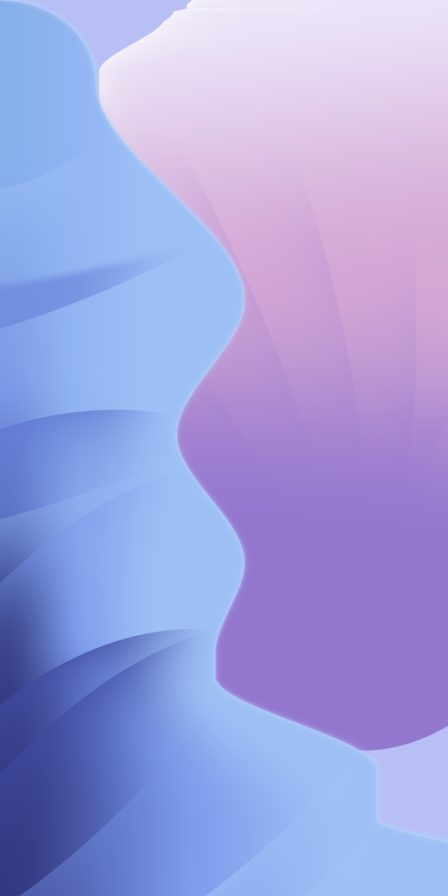
A Shadertoy shader for this background:

```glsl
const vec3 BACKDROP = vec3(0.72, 0.75, 0.96);
const vec3 SKY = vec3(0.615, 0.75, 0.96);
const vec3 AZURE = vec3(0.47, 0.59, 0.92);
const vec3 NAVY = vec3(0.19, 0.21, 0.49);
const vec3 INDIGO = vec3(0.25, 0.29, 0.63);
const vec3 FROST = vec3(0.70, 0.83, 0.99);
const vec3 PEARL = vec3(0.93, 0.915, 0.985);
const vec3 ROSE = vec3(0.83, 0.655, 0.835);
const vec3 VIOLET = vec3(0.575, 0.465, 0.81);

// Wavy border of the blue petals: x for a given depth y
float waveEdge(float y) {
    float top = 1.0 - clamp(y / 0.182, 0.0, 1.0);
    float x = 0.214 * sqrt(max(1.0 - top * top, 0.0));
    x += 0.331 * smoothstep(0.182, 0.669, y);
    x -= 0.151 * smoothstep(0.669, 0.971, y);
    x += 0.151 * smoothstep(0.971, 1.255, y);
    x -= 0.065 * smoothstep(1.255, 1.458, y);
    x += 0.362 * smoothstep(1.510, 1.719, y);
    return x + 0.234 * smoothstep(1.828, 1.911, y);
}

// Upper left border of the rosy petal
float roseEdge(float y) {
    float x = 0.427 - 0.148 * smoothstep(0.036, 0.161, y);
    x -= 0.018 * smoothstep(0.026, 0.052, y);
    x -= 0.030 * smoothstep(0.018, 0.027, y);
    return x - 0.010 * smoothstep(0.0, 0.012, y);
}

// Approximate distance to a border x = edge(y), from its local slope
float edgeDistance(float x, float edge, float nextEdge, float stepSize) {
    float slope = (nextEdge - edge) / stepSize;
    return (x - edge) / sqrt(1.0 + slope * slope);
}

// Parabola through (0, a), (span / 2, b) and (span, c)
float arc(float x, float a, float b, float c, float span) {
    float t = x / span;
    return a + t * (4.0 * b - 3.0 * a - c) + t * t * (2.0 * a + 2.0 * c - 4.0 * b);
}

// One-sided shade: sharp at d = 0, fading over reach
float crease(float d, float reach, float px) {
    return smoothstep(-px, px, d) * exp(-max(d, 0.0) / reach);
}

// Crease of a blue petal, dissolving towards the end of its span
vec3 fold(vec3 color, vec3 tint, vec2 p, vec3 heights, float span, float reach, float strength, float px) {
    float d = p.y - arc(p.x, heights.x, heights.y, heights.z, span);
    float fade = 1.0 - smoothstep(0.45 * span, 1.03 * span, p.x);
    return mix(color, tint, strength * fade * crease(d, reach, px));
}

vec3 bluePetals(vec2 p, float px) {
    // Base: dark at the lower left, light by the border
    vec3 deep = mix(vec3(0.53, 0.69, 0.92), vec3(0.49, 0.61, 0.91), smoothstep(0.3, 0.85, p.y));
    deep = mix(deep, vec3(0.37, 0.47, 0.79), smoothstep(0.8, 1.1, p.y));
    deep = mix(deep, NAVY, smoothstep(1.08, 1.42, p.y));
    vec3 middle = mix(vec3(0.57, 0.71, 0.95), AZURE, smoothstep(0.8, 1.7, p.y));
    float span = mix(0.36, 0.8, smoothstep(1.4, 1.85, p.y));
    vec3 color = mix(deep, middle, smoothstep(0.0, 0.55 * span, p.x));
    color = mix(color, SKY, smoothstep(0.4 * span, span, p.x));

    // Folds from top to bottom
    color = fold(color, SKY, p, vec3(0.422, 0.378, 0.294), 0.247, 0.15, 0.45, px);
    float bandTop = arc(p.x, 0.638, 0.594, 0.529, 0.47);
    float bandEnd = arc(p.x, 0.734, 0.648, 0.534, 0.47);
    float band = smoothstep(-0.015, 0.015, p.y - bandTop) * smoothstep(-px, px, bandEnd - p.y);
    color = mix(color, vec3(0.43, 0.55, 0.87), 0.85 * band * (1.0 - smoothstep(0.1, 0.45, p.x)));
    color = fold(color, vec3(0.36, 0.46, 0.81), p, vec3(0.958, 0.917, 0.927), 0.396, 0.12, 0.7, px);
    color = fold(color, SKY, p, vec3(1.159, 1.094, 1.010), 0.42, 0.12, 0.3, px);
    color = fold(color, AZURE, p, vec3(1.302, 1.138, 1.047), 0.417, 0.14, 0.35, px);
    color = fold(color, INDIGO, p, vec3(1.573, 1.438, 1.406), 0.479, 0.13, 0.75, px);
    color = fold(color, INDIGO, p, vec3(1.729, 1.523, 1.409), 0.469, 0.16, 0.6, px);
    color = fold(color, AZURE, p, vec3(2.030, 1.830, 1.557), 0.495, 0.25, 0.4, px);
    color = fold(color, FROST, p, vec3(2.245, 2.040, 1.680), 0.807, 0.10, 0.5, px);
    return fold(color, FROST, p, vec3(2.420, 2.210, 1.836), 0.846, 0.09, 0.5, px);
}

// Faint vein x = arc(y) starting at depth top
float vein(vec2 p, float top, vec3 xs, float span, float px) {
    float y = p.y - top;
    float fade = smoothstep(0.0, 0.3 * span, y) * (1.0 - smoothstep(0.6 * span, span, y));
    return fade * crease(arc(y, xs.x, xs.y, xs.z, span) - p.x, 0.09, px);
}

vec3 rosePetal(vec2 p, float px) {
    vec3 color = mix(PEARL, ROSE, smoothstep(-0.1, 0.68, p.y + 0.12 * (p.x - 0.6)));
    color = mix(color, VIOLET, smoothstep(0.58, 1.20, p.y - 0.1 * (p.x - 0.6)));
    float veins = vein(p, 0.26, vec3(0.365, 0.600, 0.755), 0.96, px);
    veins += vein(p, 0.33, vec3(0.650, 0.775, 0.820), 0.90, px);
    veins += vein(p, 0.50, vec3(0.917, 0.925, 0.870), 0.78, px);
    veins += vein(p, 0.82, vec3(0.445, 0.570, 0.690), 0.40, px);
    veins += vein(p, 0.85, vec3(1.040, 0.940, 0.870), 0.45, px);
    return mix(color, VIOLET, 0.16 * veins);
}

void mainImage(out vec4 fragColor, in vec2 fragCoord) {
    // x to the right, y down from the top, in canvas widths
    vec2 p = vec2(1.0, 2.0) * fragCoord / iResolution.xy;
    p.y = 2.0 - p.y;
    float px = 1.0 / iResolution.x;
    float h = 0.002;
    float wave = edgeDistance(p.x, waveEdge(p.y), waveEdge(p.y + h), h);
    float rose = edgeDistance(p.x, roseEdge(p.y), roseEdge(p.y + h), h);

    // Rosy petal with a pearly upper rim
    float tail = max(p.x - 0.812, 0.0);
    float roseBottom = 1.675 - 1.55 * tail * tail;
    float roseMask = smoothstep(-px, px, rose) * smoothstep(-px, px, roseBottom - p.y);
    vec3 petal = rosePetal(p, px);
    float pearl = exp(-max(rose, 0.0) / 0.035) * (1.0 - smoothstep(0.15, 0.4, p.y));
    vec3 color = mix(BACKDROP, mix(petal, vec3(0.98), 0.6 * pearl), roseMask);

    // Blue petals with a bright rim
    color = mix(color, bluePetals(p, px), smoothstep(px, -px, wave));
    color = mix(color, FROST, 0.75 * exp(-abs(wave) / 0.004));
    fragColor = vec4(color, 1.0);
}
```
